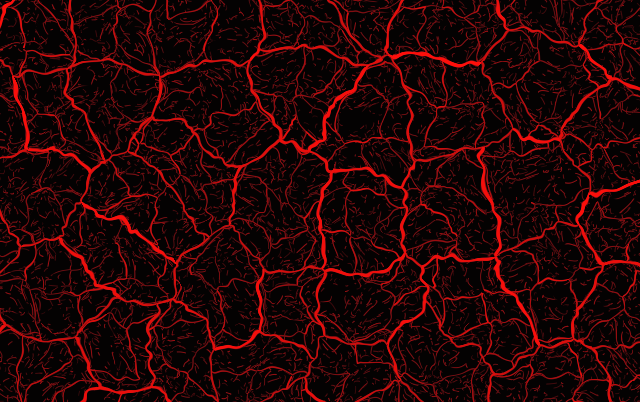
Reproduce this texture procedurally as a Shadertoy shader.

```glsl
// Glowing red cracks in black crust: nested cell borders with short hairline splinters.

#define PLATE_SCALE 4.7     // large plates per canvas height
#define SHARD_SCALE 8.8     // medium shards
#define CHIP_SCALE 18.0     // small broken chips
#define SPLINTER_SCALE 46.0 // grid of loose splinters
#define PLATE_WIDTH 0.0046  // half widths, in canvas heights
#define SHARD_WIDTH 0.0021
#define HAIR_WIDTH 0.0012
#define SOFTNESS 0.0016
#define JITTER 0.84
#define WARP 0.36

struct Border {
    float dist;     // distance to the nearest border
    float strength; // random value of that border
    vec2 cell;
    vec2 normal;
};

vec2 hash2(vec2 p) {
    vec3 q = fract(p.xyx * vec3(0.1031, 0.1030, 0.0973));
    q += dot(q, q.yzx + 33.33);
    return fract((q.xx + q.yz) * q.zy);
}

// Iterated layered sines make straight borders jagged.
vec2 crumple(vec2 p) {
    float freq = 27.0;
    for (int i = 0; i < 4; i++) {
        float turn = 1.3 * float(i) + 0.4;
        mat2 spin = mat2(cos(turn), sin(turn), -sin(turn), cos(turn));
        p += WARP / freq * sin(freq * (spin * p).yx + vec2(1.7, 4.1) * turn);
        freq *= 2.07;
    }
    return p;
}

vec2 seed(vec2 cell) {
    return cell + 0.5 + JITTER * (hash2(cell) - 0.5);
}

Border cellBorder(vec2 p) {
    vec2 base = floor(p), home = base, toHome = vec2(0.0);
    float best = 8.0;
    for (int y = -1; y <= 1; y++)
    for (int x = -1; x <= 1; x++) {
        vec2 cell = base + vec2(x, y);
        vec2 r = seed(cell) - p;
        if (dot(r, r) < best) {
            best = dot(r, r);
            home = cell;
            toHome = r;
        }
    }
    Border b = Border(8.0, 0.0, home, vec2(1.0, 0.0));
    for (int y = -2; y <= 2; y++)
    for (int x = -2; x <= 2; x++) {
        if (x == 0 && y == 0) continue;
        vec2 cell = home + vec2(x, y);
        vec2 r = seed(cell) - p;
        vec2 normal = normalize(r - toHome);
        float d = dot(0.5 * (toHome + r), normal);
        if (d < b.dist) {
            b.dist = d;
            b.normal = normal;
            b.strength = hash2(home + cell + 71.0).x;
        }
    }
    return b;
}

float stroke(float d, float width) {
    float soft = max(SOFTNESS, 0.7 / iResolution.y);
    return 1.0 - smoothstep(width - soft, width + soft, d);
}

// Stroke along a border; the warp's stretch is undone to keep widths even.
float crack(Border b, float scale, mat2 stretch, float width) {
    return stroke(b.dist / scale / length(b.normal * stretch), width);
}

// One short bent dash per grid cell, at a random angle, length and brightness.
float splinters(vec2 p, float scale, mat2 stretch) {
    vec2 q = p * scale, base = floor(q);
    float glow = 0.0;
    for (int y = -1; y <= 1; y++)
    for (int x = -1; x <= 1; x++) {
        vec2 cell = base + vec2(x, y);
        vec2 place = hash2(cell + 13.0), look = hash2(cell + 57.0);
        float angle = 6.2832 * look.x;
        vec2 dir = vec2(cos(angle), sin(angle)), side = vec2(-dir.y, dir.x);
        vec2 r = q - cell - place;
        float along = dot(r, dir);
        r += side * (place.x - 0.5) * 2.5 * along * along;
        float reach = mix(0.05, 0.42, fract(look.y * 13.0));
        vec2 off = r - dir * clamp(along, -reach, reach);
        float d = length(off) / scale / length(normalize(off + 1e-5) * stretch);
        float level = look.y < 0.32 ? 0.0 : mix(0.22, 0.68, fract(look.y * 7.0));
        glow = max(glow, level * stroke(d, HAIR_WIDTH));
    }
    return glow;
}

vec3 ember(float heat) {
    vec2 tint = vec2(0.008) + vec2(0.042, 0.054) * min(heat / 0.34, 1.0);
    return vec3(max(heat, 0.015), mix(tint, vec2(0.06, 0.045), smoothstep(0.5, 1.0, heat)));
}

void mainImage(out vec4 fragColor, in vec2 fragCoord) {
    vec2 uv = fragCoord / iResolution.y + 3.0, p = crumple(uv);
    float h = 0.001;
    mat2 stretch = mat2(crumple(uv + vec2(h, 0.0)) - p, crumple(uv + vec2(0.0, h)) - p) / h;
    float ragged = 0.95 + 0.25 * sin(91.0 * p.x + 2.0 * sin(77.0 * p.y));

    // Each level is reseeded inside its parent cell, so cracks end at larger ones.
    Border plate = cellBorder(p * PLATE_SCALE);
    Border shard = cellBorder(p * SHARD_SCALE + floor(40.0 * hash2(plate.cell)));
    Border chip = cellBorder(p * CHIP_SCALE + floor(40.0 * hash2(shard.cell + 9.0)));

    float plateSize = PLATE_WIDTH * ragged * mix(0.45, 1.0, plate.strength);
    float heat = mix(0.75, 1.0, plate.strength) * crack(plate, PLATE_SCALE, stretch, plateSize);

    float shardSize = SHARD_WIDTH * ragged * mix(0.6, 1.0, shard.strength);
    float shardHeat = mix(0.45, 0.9, shard.strength) * step(0.08, shard.strength);
    heat = max(heat, shardHeat * crack(shard, SHARD_SCALE, stretch, shardSize));

    // Chip borders are interrupted hairlines.
    float gaps = smoothstep(-0.7, 0.1, sin(83.0 * p.x + 3.0 * sin(59.0 * p.y)));
    float chipHeat = mix(0.2, 0.68, chip.strength) * step(0.4, chip.strength) * gaps;
    heat = max(heat, chipHeat * crack(chip, CHIP_SCALE, stretch, HAIR_WIDTH));

    heat = max(heat, splinters(p, SPLINTER_SCALE, stretch));
    mat2 swapped = mat2(stretch[0].yx, stretch[1].yx);
    heat = max(heat, 0.8 * splinters(p.yx + 5.3, SPLINTER_SCALE * 1.3, swapped));
    fragColor = vec4(ember(heat), 1.0);
}
```
